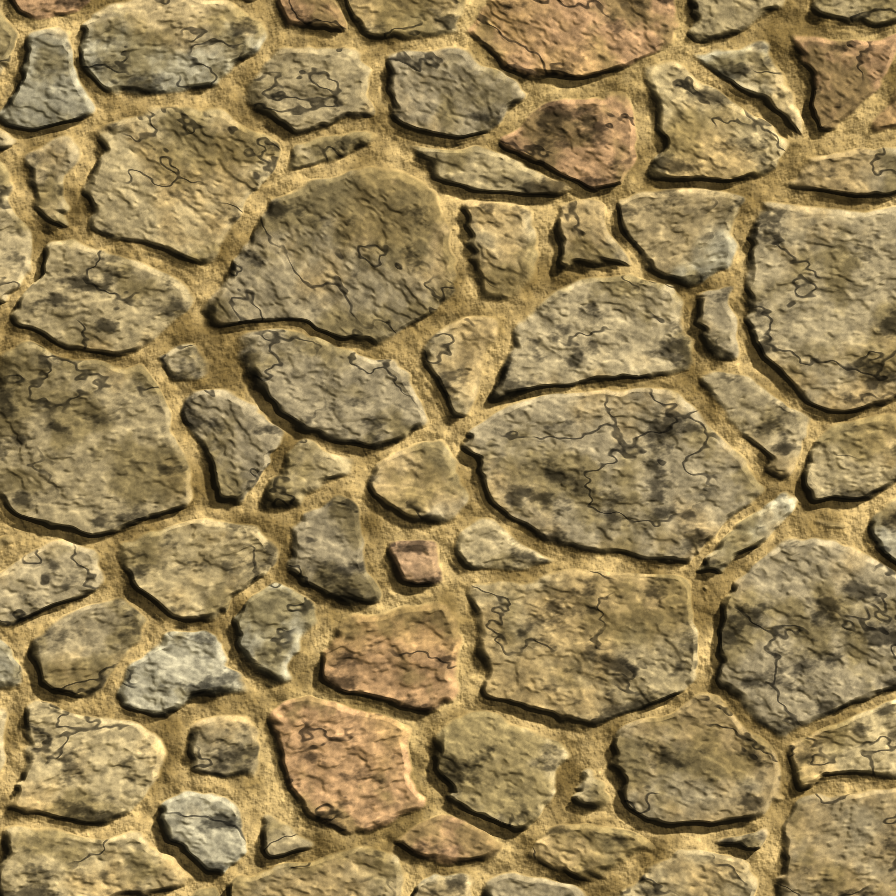
Reproduce this texture procedurally as a WebGL 2 fragment shader.

```glsl
#version 300 es
precision highp float;
// Rubble stone wall in sandy mortar under low sun from the upper right.
// Stones are the cells of a weighted Voronoi diagram with warped, rounded
// edges; a height field of ledges and grit gives the relief and shadows.

uniform vec2 u_resolution;
out vec4 fragColor;

const vec2 GRID = vec2(6.8, 9.2);           // stone sites per canvas side
const vec2 SUN = vec2(0.68, 0.73);          // direction towards the light
const float ROUNDING = 30.0;                // higher gives sharper corners

struct Stone { float inset; vec2 id; };     // inset: depth inside the outline

float hash(vec2 p) {
    return fract(sin(dot(p, vec2(127.1, 311.7))) * 43758.5453);
}

vec3 hash3(vec2 p) {
    vec3 k = vec3(dot(p, vec2(127.1, 311.7)), dot(p, vec2(269.5, 183.3)), dot(p, vec2(419.2, 371.9)));
    return fract(sin(k) * 43758.5453);
}

float noise(vec2 p) {
    vec2 i = floor(p), f = fract(p);
    f = f * f * (3.0 - 2.0 * f);
    return mix(mix(hash(i), hash(i + vec2(1, 0)), f.x),
               mix(hash(i + vec2(0, 1)), hash(i + vec2(1, 1)), f.x), f.y);
}

float fbm(vec2 p) {
    float sum = 0.0, amp = 0.47;
    for (int i = 0; i < 5; i++) {
        sum += amp * noise(p);
        p = mat2(1.6, 1.2, -1.2, 1.6) * p + 7.3;
        amp *= 0.58;
    }
    return sum;
}

vec2 rotate(vec2 p, float a) {
    return mat2(cos(a), sin(a), -sin(a), cos(a)) * p;
}

// Weighted Voronoi: large weights swallow their neighbours.
Stone findStone(vec2 p) {
    vec2 q = p * GRID + 20.0;
    q += 0.3 * (vec2(noise(q * 1.4), noise(q * 1.4 + 31.0)) - 0.5);
    q += 0.08 * (vec2(noise(q * 5.0), noise(q * 5.0 + 57.0)) - 0.5);
    vec3 sites[25];
    vec2 base = floor(q);
    float best = 1e5;
    int owner = 0;
    for (int k = 0; k < 25; k++) {
        vec2 cell = base + vec2(k % 5 - 2, k / 5 - 2);
        vec3 h = hash3(cell);
        vec2 site = cell + 0.5 + 0.8 * (h.xy - 0.5);
        float weight = 1.15 * h.z * h.z * h.z;
        float power = dot(q - site, q - site) - weight;
        sites[k] = vec3(site, power);
        if (power < best) { best = power; owner = k; }
    }
    // A soft minimum over the border distances rounds the corners.
    float sum = 0.0;
    for (int k = 0; k < 25; k++) {
        if (k == owner) continue;
        float border = 0.5 * (sites[k].z - best) / max(length(sites[k].xy - sites[owner].xy), 0.1);
        sum += exp(-ROUNDING * border);
    }
    vec2 id = base + vec2(owner % 5, owner / 5);
    float joint = 0.02 * hash(id + 3.7) + 0.07 * noise(q * 2.6) + 0.045 * noise(q * 11.0);
    return Stone(-log(sum + 1e-9) / ROUNDING - joint, id);
}

// Tilted coordinates that follow the layers of one stone.
vec2 strata(vec2 p, vec2 id) {
    return rotate(p, 0.9 * (hash(id + 9.1) - 0.3)) * vec2(11.0, 18.0) + id * 5.0;
}

// Broken rock: rough layers partly stepped into ledges.
float rockRelief(vec2 p, vec2 id) {
    float rough = fbm(strata(p, id));
    float steps = rough * 7.0;
    float ledges = (floor(steps) + smoothstep(0.55, 1.0, fract(steps))) / 7.0;
    return mix(rough, ledges, 0.45);
}

float surfaceHeight(vec2 p, Stone s) {
    float mortar = 0.008 * fbm(p * 40.0) + 0.007 * noise(p * 16.0);
    float rock = 0.009 + 0.019 * rockRelief(p, s.id);
    return mix(mortar, rock, smoothstep(-0.015, 0.06, s.inset));
}

float heightAt(vec2 p) {
    return surfaceHeight(p, findStone(p));
}

vec3 stoneColour(vec2 p, vec2 id) {
    vec3 h = hash3(id + 41.0);
    vec3 c = mix(vec3(0.60, 0.54, 0.41), vec3(0.69, 0.61, 0.43), h.x);
    c = mix(c, vec3(0.65, 0.62, 0.51), 0.7 * step(0.82, h.y));
    c = mix(c, vec3(0.70, 0.51, 0.34), 0.6 * step(0.9, h.z));
    float stain = fbm(p * 9.0 + id * 3.0);
    c = mix(c, vec3(0.71, 0.58, 0.35), 0.5 * smoothstep(0.48, 0.7, stain));
    float lichen = fbm(p * 13.0 + id * 11.0);
    c = mix(c, vec3(0.43, 0.37, 0.22), 0.6 * smoothstep(0.5, 0.66, lichen));

    // Thin dark cracks along the layers and fine mineral grain.
    float vein = abs(fbm(strata(p, id) * 0.7 + 63.0) - 0.5);
    float crack = (1.0 - smoothstep(0.004, 0.02, vein)) * smoothstep(0.4, 0.6, noise(p * 17.0));
    float grain = fbm(rotate(p, 0.6) * 120.0);
    c *= (0.94 + 0.16 * hash(id + 77.0)) * (1.0 - 0.5 * crack);
    return c * (0.65 + 0.72 * grain);
}

void main() {
    vec2 p = gl_FragCoord.xy / min(u_resolution.x, u_resolution.y);
    Stone s = findStone(p);
    float h = surfaceHeight(p, s);

    // Relief along the sun direction, then a short march for cast shadow.
    float slope = (h - heightAt(p + SUN * 0.002)) / 0.002;
    float blocked = 0.0;
    for (int i = 1; i <= 3; i++) {
        float reach = 0.006 * float(i);
        blocked = max(blocked, heightAt(p + SUN * reach) - h - 0.4 * reach);
    }
    float lit = max(slope, 0.0), turned = max(-slope, 0.0);
    float light = 1.03 + 0.75 * lit / (1.0 + 1.5 * lit) - 1.15 * turned / (1.0 + 0.6 * turned);
    light = max(light, 0.34) * (1.0 - 0.6 * smoothstep(0.0, 0.006, blocked));

    // Materials: sandy mortar between weathered stones.
    vec3 mortar = mix(vec3(0.44, 0.36, 0.20), vec3(0.80, 0.68, 0.44), smoothstep(0.15, 0.8, fbm(p * 22.0 + 5.0)));
    mortar *= 0.75 + 0.52 * fbm(p * 130.0);
    float stoneMask = smoothstep(-0.01, 0.025, s.inset);
    vec3 colour = mix(mortar, stoneColour(p, s.id), stoneMask);
    float pits = smoothstep(0.26, 0.44, fbm(p * vec2(26.0, 38.0) + s.id));
    colour *= mix(1.0, mix(0.5, 1.0, pits), stoneMask);

    vec3 warmShade = mix(vec3(1.0, 0.95, 0.74), vec3(1.0), clamp(light, 0.0, 1.0));
    fragColor = vec4(clamp(colour * light * warmShade, 0.0, 1.0), 1.0);
}
```
